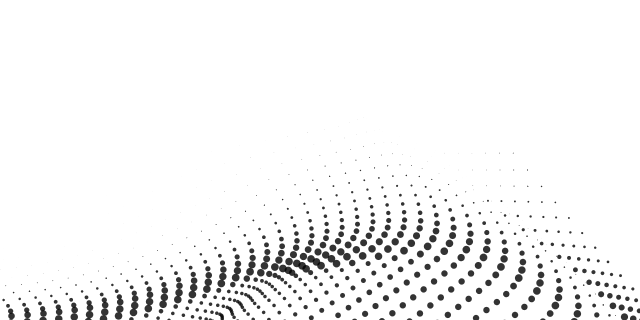
Write a WebGL 2 fragment shader that draws this background.

```glsl
#version 300 es
precision highp float;
// A halftone wave: curved strands of dark dots that swell along a ridge on white.
#define SPAN 384.0        // layout units per canvas height
#define INK 0.8           // opacity of one dot
#define CREST 120.0       // height of the wave at its centre
#define CREST_N 3.0       // strand index at the crest
#define DOT_MAX 4.6       // largest dot radius
#define FIRST_STRAND -24
#define LAST_STRAND 17
#define ROWS_UP 10
#define ROWS_DOWN 16

uniform vec2 u_resolution;
out vec4 outColor;

// Light left after one dot is laid over the paper; specks below a pixel fade.
float dotLight(vec2 p, vec2 centre, float radius, float pixel) {
    float cover = clamp(0.5 + (radius - distance(p, centre)) / pixel, 0.0, 1.0);
    return 1.0 - INK * cover * min(1.0, 2.0 * radius / pixel);
}

// Rightmost point of strand n; these trace the outline of the wave.
vec2 shoulder(float n) {
    float x = 429.0 + n * (18.5 + n * (0.1 + 0.0035 * n));
    float d = n - CREST_N;
    float leftSide = CREST * exp(-d * d / 210.0);
    float rightSide = CREST - 1.03 * d * d;
    return vec2(x, d < 0.0 ? leftSide : rightSide);
}

// Offset from the shoulder after t steps: negative climbs, positive descends.
vec2 strandOffset(float n, float t) {
    float rightward = smoothstep(0.0, 8.0, n);
    if (t < 0.0) {
        float bend = 0.4 + 0.65 * min(1.0, n * n / 36.0);
        float rise = mix(5.5, 8.4, smoothstep(-20.0, -4.0, n)) + 2.0 * rightward;
        return vec2(-bend * t * t, -rise * t + 0.3 * t * t);
    }
    float sweep = mix(0.5, 1.25, smoothstep(-12.0, 0.0, n));
    float past = max(t - 5.0, 0.0);
    return vec2(-sweep * (t * t - past * past), -(8.3 + 1.3 * rightward) * t);
}

// Dots grow toward the ridge and settle to a smaller size beyond it.
float strandRadius(float n, float t) {
    float middle = exp(-n * n / 25.0);
    float d = t - (1.8 + 4.2 * middle);
    float width = 4.5 + 4.5 * middle;
    if (d < 0.0) return DOT_MAX * exp(-d * d / (width * width));
    float settled = mix(2.1, 3.8, smoothstep(1.0, 7.0, n));
    return mix(settled, DOT_MAX, exp(-d * d));
}

// Front surface: only strands whose sweep can reach this point are visited.
float waveLight(vec2 p, float pixel) {
    float light = 1.0;
    for (int i = FIRST_STRAND; i <= LAST_STRAND; i++) {
        float n = float(i);
        vec2 base = shoulder(n);
        if (p.x > base.x + 8.0 || p.x < base.x - 185.0) continue;
        for (int j = -ROWS_UP; j <= ROWS_DOWN; j++) {
            float t = float(j);
            vec2 centre = base + strandOffset(n, t);
            light *= dotLight(p, centre, strandRadius(n, t), pixel);
        }
    }
    return light;
}

// Back surface: short, nearly level runs ending on the falling right edge.
float wingLight(vec2 p, float pixel) {
    float light = 1.0;
    for (int i = -1; i <= 11; i++) {
        float k = float(i);
        vec2 edge = vec2(633.0 + k * (17.0 - 0.15 * k), 180.0 - k * (20.0 - 0.27 * k));
        vec2 gap = vec2(-mix(16.5, 10.5, smoothstep(1.0, 8.0, k)), 0.2 * max(k, 0.0));
        for (int j = 0; j < 6; j++) {
            float m = float(j);
            float radius = max(0.3, 0.65 + 0.15 * k) + 0.04 * m * max(k - 1.0, 0.0);
            if (k < 2.0) radius *= exp(-0.18 * m);
            light *= dotLight(p, edge + gap * m, radius, pixel);
        }
    }
    return light;
}

void main() {
    float pixel = SPAN / u_resolution.y;
    vec2 p = gl_FragCoord.xy * pixel;
    float light = waveLight(p, pixel) * wingLight(p, pixel);
    outColor = vec4(vec3(light), 1.0);
}
```
